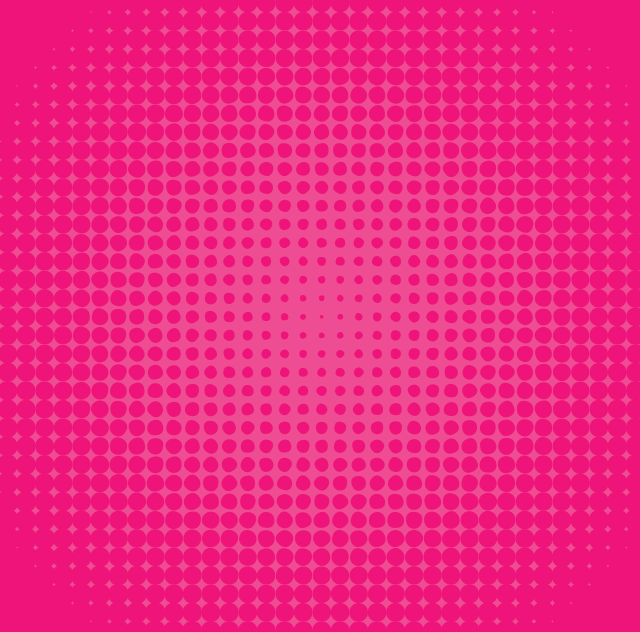
Reproduce this background procedurally as a Shadertoy shader.

```glsl
// Radial halftone: a square grid of deep pink dots on a lighter pink ground.
// Dots swell with distance from the centre, touch, then overlap until only
// four-pointed gaps remain and finally close. Lengths are in grid cells.

#define DEEP_PINK vec3(0.933, 0.078, 0.475)
#define LIGHT_PINK vec3(0.933, 0.302, 0.580)
#define CENTRE vec2(0.5026, 0.4987)
#define CELL_SIZE 0.02922    // fraction of the canvas height
#define CORE_TONE 0.025      // ink coverage at the centre
#define TONE_SLOPE 0.052     // coverage gained per cell
#define TOUCH_DIST 14.6      // neighbouring dots meet here
#define CLOSE_DIST 20.9      // the last gaps close here
#define GAP_CURVE 0.68
#define WOBBLE 0.045

float hash(vec2 p) {
    vec3 q = fract(vec3(p.xyx) * 0.1031);
    q += dot(q, q.yzx + 33.33);
    return fract((q.x + q.y) * q.z);
}

// Dot radius at a given distance from the centre of the pattern
float dotRadius(float dist) {
    if (dist < TOUCH_DIST) {
        return sqrt((CORE_TONE + TONE_SLOPE * dist) / 3.14159);
    }
    // Overlapping dots: derive the radius from the reach of the gap's tips
    float left = clamp((CLOSE_DIST - dist) / (CLOSE_DIST - TOUCH_DIST), 0.0, 1.0);
    float overlap = 0.5 - 0.5 * pow(left, GAP_CURVE);
    return sqrt(0.25 + overlap * overlap) + max(dist - CLOSE_DIST, 0.0);
}

// Uneven outline from a few sines, different for each dot
float outline(float angle, vec2 cell) {
    float phase = 6.28318 * hash(cell + 50.0);
    float phase2 = 6.28318 * hash(cell + 91.0);
    return 0.5 * sin(2.0 * angle + phase)
         + 0.6 * sin(3.0 * angle + phase2)
         + 0.4 * sin(4.0 * angle + phase + phase2);
}

void mainImage(out vec4 fragColor, in vec2 fragCoord) {
    // Grid coordinates with a dot at every whole number
    vec2 grid = (fragCoord - CENTRE * iResolution.xy) / (iResolution.y * CELL_SIZE);
    vec2 cell = floor(grid + 0.5);
    vec2 local = grid - cell;
    float dist = length(grid);

    // Wobble fades out where the dots merge
    float radius = dotRadius(dist);
    float fade = 1.0 - smoothstep(11.0, 16.0, dist);
    float angle = atan(local.y, local.x + 1e-5);
    radius *= 1.0 + WOBBLE * fade * outline(angle, cell);

    // Smooth the edge over about one pixel
    float pixel = 1.0 / (iResolution.y * CELL_SIZE);
    float ink = clamp(0.5 + (radius - length(local)) / pixel, 0.0, 1.0);
    fragColor = vec4(mix(LIGHT_PINK, DEEP_PINK, ink), 1.0);
}
```
